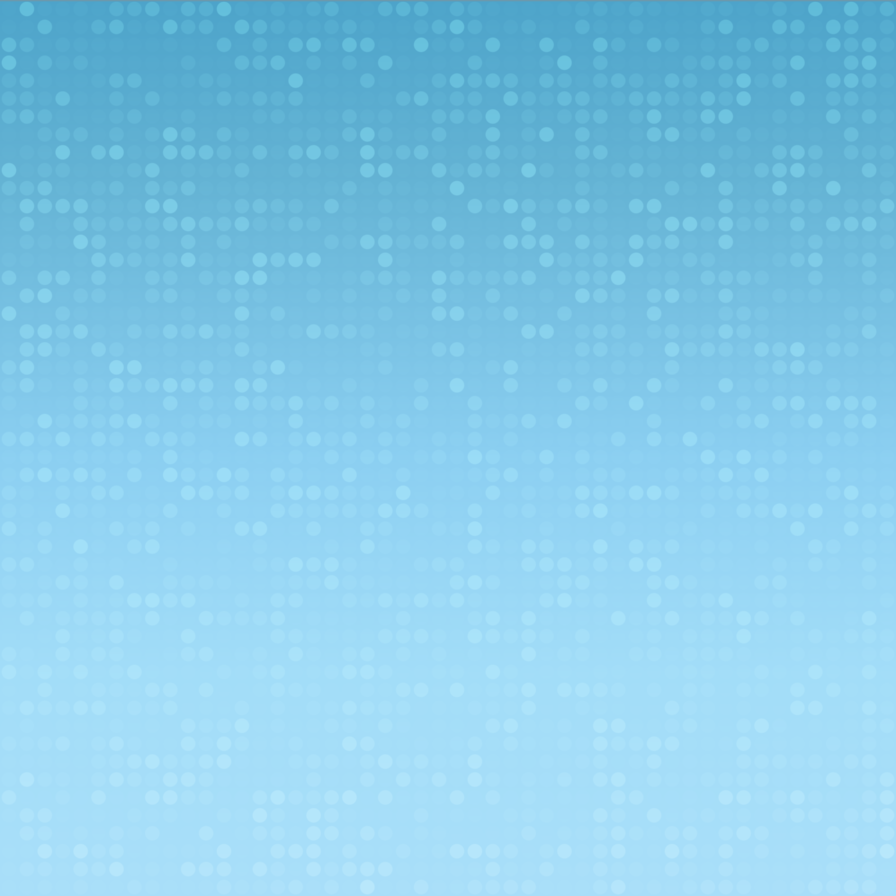
Give the GLSL for this background, as a three.js fragment shader.

```glsl
varying vec2 vUv;

const float CELLS = 50.0;
const float DOT_RADIUS = 0.405;
const float DOT_SOFTNESS = 0.055;
const float TOP_LINE_HEIGHT = 0.0015;

const vec3 DEEP_BLUE = vec3(0.30, 0.64, 0.79);
const vec3 TEAL_BLUE = vec3(0.39, 0.70, 0.83);
const vec3 SKY_BLUE = vec3(0.545, 0.81, 0.945);
const vec3 PALE_BLUE = vec3(0.635, 0.865, 0.972);
const vec3 LIGHT_BLUE = vec3(0.66, 0.872, 0.976);

const vec3 DOT_TOP = vec3(0.41, 0.78, 0.88);
const vec3 DOT_MIDDLE = vec3(0.63, 0.885, 0.975);
const vec3 DOT_BOTTOM = vec3(0.75, 0.92, 0.99);
const vec3 LINE_GREY = vec3(0.42, 0.60, 0.68);

float hash(vec2 p) {
  return fract(sin(dot(p, vec2(127.1, 311.7))) * 43758.54);
}

float ramp(float start, float end, float value) {
  return clamp((value - start) / (end - start), 0.0, 1.0);
}

// Vertical sky gradient, by distance from the top
vec3 skyColor(float depth) {
  vec3 color = mix(DEEP_BLUE, TEAL_BLUE, ramp(0.0, 0.2, depth));
  color = mix(color, SKY_BLUE, ramp(0.2, 0.51, depth));
  color = mix(color, PALE_BLUE, ramp(0.51, 0.75, depth));
  return mix(color, LIGHT_BLUE, ramp(0.75, 1.0, depth));
}

vec3 dotColor(float depth) {
  vec3 color = mix(DOT_TOP, DOT_MIDDLE, ramp(0.0, 0.52, depth));
  return mix(color, DOT_BOTTOM, ramp(0.52, 1.0, depth));
}

// Round mask centred in each grid cell
float dotMask(vec2 grid, float radius, float softness) {
  float dist = length(fract(grid) - 0.5);
  return 1.0 - smoothstep(radius - softness, radius + softness, dist);
}

// Mostly faint dots with a few bright ones
float dotOpacity(vec2 cell) {
  float chance = hash(cell);
  return 0.04 + 0.74 * pow(chance, 2.6);
}

void main() {
  float depth = 1.0 - vUv.y;
  vec2 grid = vUv * CELLS;

  vec3 color = skyColor(depth);

  // Translucent dot grid
  float coverage = dotMask(grid, DOT_RADIUS, DOT_SOFTNESS);
  color = mix(color, dotColor(depth), coverage * dotOpacity(floor(grid)));

  // Thin line along the top
  float line = 1.0 - smoothstep(0.5 * TOP_LINE_HEIGHT, 1.5 * TOP_LINE_HEIGHT, depth);
  color = mix(color, LINE_GREY, line);

  gl_FragColor = vec4(color, 1.0);
}
```
